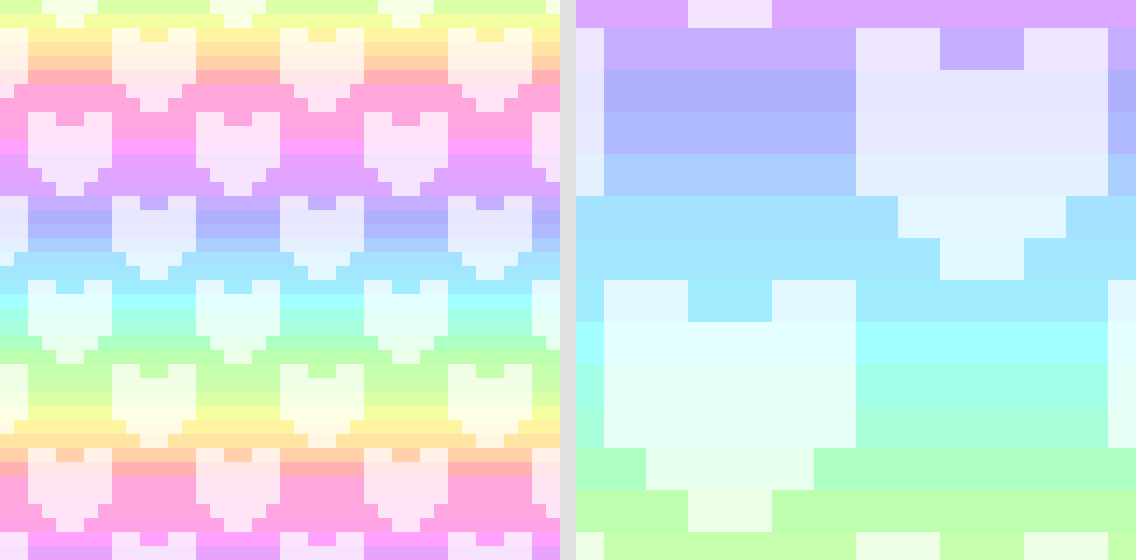
Left: the whole. Right: its middle third, enlarged.
This pattern is drawn by a WebGL 2 fragment shader. Its source:

```glsl
#version 300 es
precision highp float;

uniform vec2 u_resolution;
out vec4 fragColor;

const float CELLS = 40.0;        // square cells along the canvas height
const float HEART = 6.0;         // heart width and height in cells
const float HEART_WHITE = 0.7;   // veil of white inside a heart
const int SAMPLES = 4;           // antialiasing grid per axis
const int BANDS = 28;

// Hue in degrees of each one-cell band, going down one rainbow cycle
const float BAND_HUES[BANDS] = float[](
    84.0, 69.0, 53.0, 42.0, 27.0, 358.0, 326.0,
    323.0, 321.0, 316.0, 300.0, 285.0, 280.0, 275.0,
    258.0, 240.0, 233.0, 214.0, 199.0, 196.0, 192.0,
    180.0, 164.0, 154.0, 135.0, 109.0, 102.0, 96.0);

// Pastel of a hue; secondary hues are a little more saturated
vec3 pastel(float degrees) {
    float turn = degrees / 360.0;
    vec3 wheel = abs(fract(turn + vec3(0.0, 2.0, 1.0) / 3.0) * 6.0 - 3.0) - 1.0;
    float lowest = 0.66 + 0.03 * cos(radians(degrees * 3.0));
    return mix(vec3(lowest), vec3(1.0), clamp(wheel, 0.0, 1.0));
}

vec3 rainbowBand(float row) {
    return pastel(BAND_HUES[int(mod(row, float(BANDS)))]);
}

// 1 inside a stepped heart, for a cell index measured from its top left
float heartMask(vec2 cell) {
    float fromCenter = abs(cell.x + 0.5 - 0.5 * HEART);
    float halfWidth = HEART * 0.5 - max(cell.y - 3.0, 0.0);
    float inside = step(fromCenter, halfWidth);
    float notch = step(cell.y, 0.5) * step(fromCenter, 1.0);
    return inside * (1.0 - notch);
}

// Hearts in staggered rows, each followed by a gap of its own width
float heartLattice(vec2 cell) {
    vec2 shifted = cell - 2.0;
    float heartRow = floor(shifted.y / HEART);
    shifted.x -= HEART * mod(heartRow + 1.0, 2.0);
    return heartMask(vec2(mod(shifted.x, 2.0 * HEART), mod(shifted.y, HEART)));
}

vec3 patternColor(vec2 cell) {
    vec3 band = rainbowBand(cell.y);
    return mix(band, vec3(1.0), HEART_WHITE * heartLattice(cell));
}

void main() {
    vec3 total = vec3(0.0);
    for (int j = 0; j < SAMPLES; j++) {
        for (int i = 0; i < SAMPLES; i++) {
            vec2 offset = (vec2(i, j) + 0.5) / float(SAMPLES) - 0.5;
            vec2 position = (gl_FragCoord.xy + offset) / u_resolution.y * CELLS;
            // Rows are counted downward from the top edge
            total += patternColor(floor(vec2(position.x, CELLS - position.y)));
        }
    }
    fragColor = vec4(total / float(SAMPLES * SAMPLES), 1.0);
}
```
